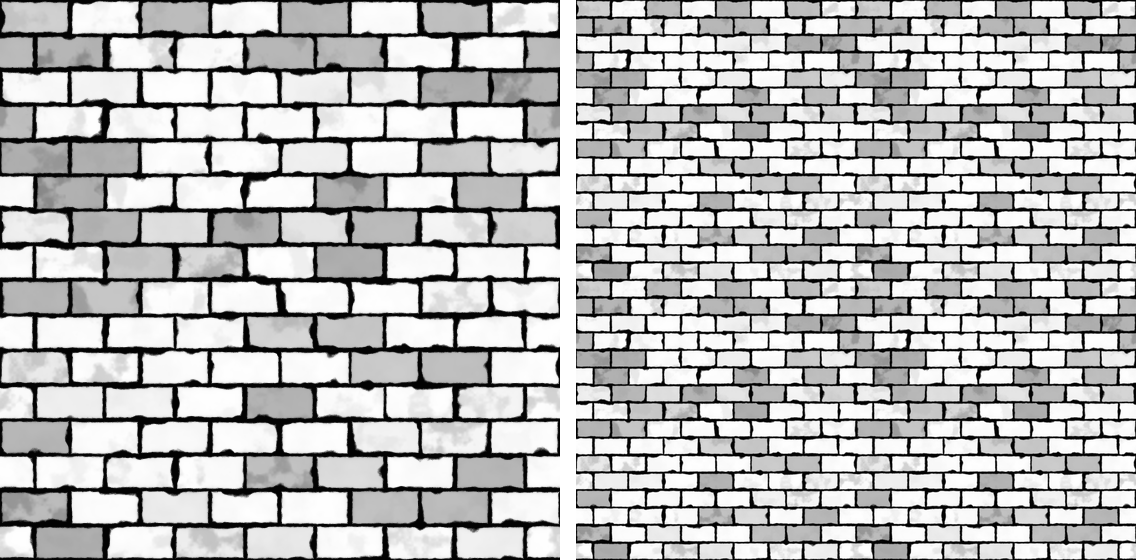
Left, the tile; right, the same tile 2 across and 2 down.
Give the GLSL for this texture map, as a Shadertoy shader.

```glsl
// Seamless running-bond wall of pale worn bricks with ragged black joints.

const vec2 BRICKS = vec2(8.0, 16.0);   // repeats across and down
const vec3 JOINT_COLOR = vec3(0.012);

float hash(vec3 p) {
    p = fract(p * 0.1031);
    p += dot(p, p.zyx + 31.32);
    return fract((p.x + p.y) * p.z);
}

// Value noise over the unit square that wraps after "period" cells.
float wrapNoise(vec2 uv, float period, float seed) {
    vec2 p = uv * period;
    vec2 cell = mod(floor(p), period);
    vec2 next = mod(cell + 1.0, period);
    vec2 f = fract(p);
    f = f * f * (3.0 - 2.0 * f);
    float low = mix(hash(vec3(cell, seed)), hash(vec3(next.x, cell.y, seed)), f.x);
    float high = mix(hash(vec3(cell.x, next.y, seed)), hash(vec3(next, seed)), f.x);
    return mix(low, high, f.y);
}

float wrapFbm(vec2 uv, float period, float seed) {
    float sum = 0.0;
    float weight = 0.5;
    for (int octave = 0; octave < 4; octave++) {
        sum += weight * wrapNoise(uv, period, seed + float(octave) * 7.0);
        period *= 2.0;
        weight *= 0.5;
    }
    return sum / 0.9375;
}

// Joint half width, chosen separately for each side of a brick.
float sideInset(vec2 id, float side) {
    float h = hash(vec3(id, 201.0 + side));
    return mix(0.0004, 0.0030, h);
}

// Distance from the straight brick outline, positive inside.
float brickDistance(vec2 local, vec2 id) {
    vec2 halfSize = 0.5 / BRICKS;
    vec2 nearSide = local + halfSize - vec2(sideInset(id, 0.0), sideInset(id, 1.0));
    vec2 farSide = halfSize - local - vec2(sideInset(id, 2.0), sideInset(id, 3.0));
    vec2 inner = min(nearSide, farSide);
    return min(inner.x, inner.y);
}

// Fine roughness everywhere along the edge.
float edgeRoughness(vec2 uv, float seed) {
    return 0.0036 * wrapFbm(uv, 112.0, seed) - 0.0004;
}

// Occasional deep chips, returned as a 0 to 1 strength.
float chipStrength(vec2 uv, float seed) {
    float patches = smoothstep(0.62, 0.95, wrapNoise(uv, 32.0, seed + 17.0));
    return patches * wrapFbm(uv, 80.0, seed + 31.0);
}

// Grey level of the brick face with soft mottling and cloudy stains.
float faceTone(vec2 uv, vec2 id, float seed) {
    float shade = smoothstep(0.45, 1.0, hash(vec3(id, 151.0)));
    float tone = mix(0.995, 0.69, shade);
    float mottling = wrapFbm(uv, 24.0, seed + 43.0) - 0.35;
    float stainAmount = hash(vec3(id, 173.0));
    float stain = smoothstep(0.50, 0.72, wrapFbm(uv, 28.0, seed + 59.0));
    tone -= 0.05 * max(mottling, 0.0);
    return tone - 0.17 * stain * stainAmount * stainAmount;
}

void mainImage(out vec4 fragColor, in vec2 fragCoord) {
    vec2 uv = fragCoord / iResolution.xy;

    // Running bond: every other course is shifted by half a brick.
    vec2 grid = uv * BRICKS;
    float course = floor(grid.y);
    grid.x += 0.5 * (1.0 - mod(course, 2.0));
    vec2 id = mod(floor(grid), BRICKS);
    vec2 local = (fract(grid) - 0.5) / BRICKS;
    float seed = id.x + BRICKS.x * id.y;

    // Worn outline: chips leave a wider grey rim than clean edges.
    float chip = chipStrength(uv, seed);
    float inside = brickDistance(local, id) - edgeRoughness(uv, seed) - 0.011 * chip;
    float softness = max(0.0017, 1.3 / iResolution.y) + 0.006 * chip;
    float coverage = smoothstep(-0.5 * softness, softness, inside);

    // Faint soot that fades inwards from the joints.
    float soot = exp(-max(inside, 0.0) * 420.0) * wrapNoise(uv, 48.0, seed + 71.0);
    float tone = faceTone(uv, id, seed) * (1.0 - 0.22 * soot);

    fragColor = vec4(mix(JOINT_COLOR, vec3(tone), coverage), 1.0);
}
```
